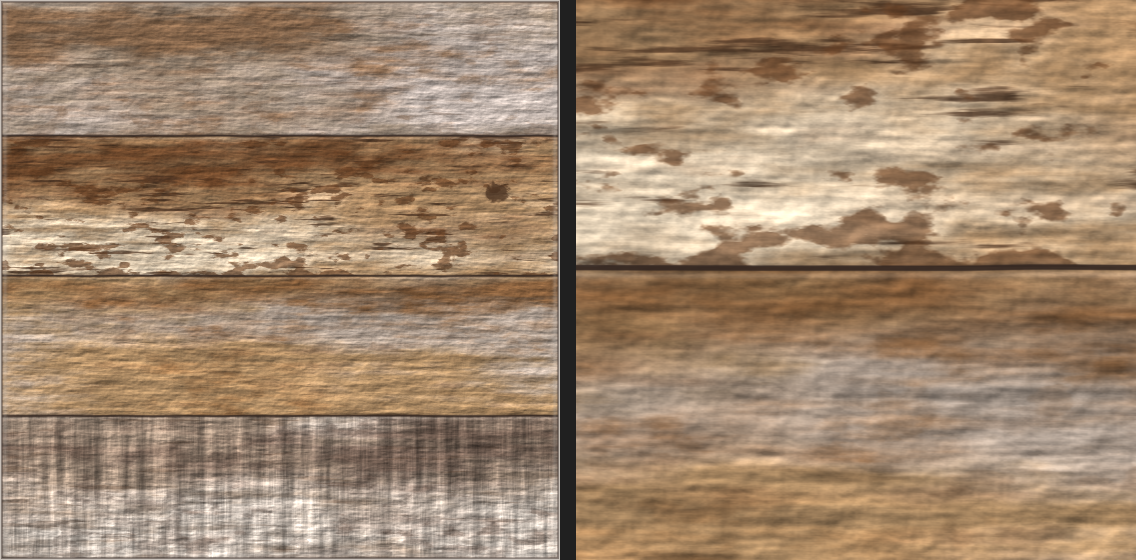
Left: the whole. Right: its middle third, enlarged.
Reproduce this texture procedurally as a WebGL 2 fragment shader.

```glsl
#version 300 es
precision highp float;
// Four weathered horizontal wood planks with stains, worn paint and dark seams.
uniform vec2 u_resolution;
out vec4 fragColor;

const float PLANKS = 4.0;
const float SEAM_OFFSET = 0.0075;
const float SEAM_HALF_WIDTH = 0.0016;
const float RIM_INSET = 0.0035;
const float RELIEF = 0.55;
const vec2 LIGHT_STEP = vec2(-0.0022, 0.0026);
const vec2 KNOT_CENTRE = vec2(0.885, 0.657);
const vec3 SEAM_COLOR = vec3(0.20, 0.15, 0.13);
const vec3 CRACK_COLOR = vec3(0.27, 0.18, 0.12);
const vec3 RIM_COLOR = vec3(0.80, 0.77, 0.74);

// Per plank, bottom to top
const vec3 BASE[4] = vec3[4](vec3(0.63, 0.55, 0.48), vec3(0.71, 0.57, 0.41),
                             vec3(0.69, 0.55, 0.40), vec3(0.68, 0.60, 0.52));
const vec3 STAIN[4] = vec3[4](vec3(0.36, 0.29, 0.25), vec3(0.46, 0.31, 0.18),
                              vec3(0.37, 0.23, 0.13), vec3(0.47, 0.35, 0.25));
const vec3 WORN[4] = vec3[4](vec3(0.80, 0.76, 0.72), vec3(0.70, 0.64, 0.59),
                             vec3(0.86, 0.79, 0.69), vec3(0.74, 0.69, 0.66));
// Stain height, stain spread, worn height, worn spread
const vec4 BANDS[4] = vec4[4](vec4(0.76, 0.24, 0.20, 0.30), vec4(0.88, 0.12, 0.68, 0.20),
                              vec4(0.84, 0.22, 0.18, 0.24), vec4(0.72, 0.30, 0.35, 0.45));
// Sideways lean of stain and of worn paint
const vec2 LEAN[4] = vec2[4](vec2(-0.2, 0.3), vec2(0.9, 1.4), vec2(-0.6, 0.3), vec2(-1.6, 1.2));
// Strength of cracks and of cross-cut saw marks
const vec2 WEAR[4] = vec2[4](vec2(0.4, 1.0), vec2(0.2, 0.12), vec2(1.0, 0.1), vec2(0.35, 0.15));

float hash(vec2 cell) {
  uvec2 q = uvec2(ivec2(cell)) * uvec2(1597334673u, 3812015801u);
  uint n = (q.x ^ q.y) * 1597334673u;
  n = (n ^ (n >> 15u)) * 2246822519u;
  return float((n ^ (n >> 13u)) >> 8u) / 16777216.0;
}

float noise(vec2 p) {
  vec2 i = floor(p), f = fract(p);
  f = f * f * (3.0 - 2.0 * f);
  return mix(mix(hash(i), hash(i + vec2(1, 0)), f.x),
             mix(hash(i + vec2(0, 1)), hash(i + vec2(1, 1)), f.x), f.y);
}

float fbm(vec2 p) {
  float sum = 0.0, gain = 0.516;
  for (int i = 0; i < 5; i++) {
    sum += gain * noise(p);
    p = p * 2.03 + vec2(13.7, 7.3);
    gain *= 0.5;
  }
  return sum;
}

float band(float v, float centre, float spread) {
  float t = (v - centre) / spread;
  return exp(-t * t);
}

// Bumpy surface with long fibres and cross-cut marks
float height(vec2 p, float sawMarks) {
  return 0.55 * fbm(p * vec2(34.0, 62.0)) + 0.35 * fbm(p * vec2(14.0, 120.0))
       + 0.22 * sawMarks * fbm(p * vec2(95.0, 9.0));
}

vec3 plankColor(vec2 uv, int id, float v) {
  vec2 p = uv + vec2(float(id) * 7.31, float(id) * 3.17);
  vec4 zone = BANDS[id];
  vec2 wear = WEAR[id];
  vec2 lean = max(1.0 + LEAN[id] * (uv.x - 0.5), 0.0);
  float cloud = fbm(p * vec2(4.0, 13.0));
  float grain = fbm(p * vec2(8.0, 85.0));
  float fleck = fbm(p * vec2(26.0, 60.0));
  float saw = fbm(p * vec2(75.0, 6.0));

  // Worn paint below, brown stain above
  float worn = 0.5 * fbm(p * vec2(3.0, 10.0) + 31.0) + 0.3 * grain + 0.2 * fleck;
  worn = smoothstep(0.46, 0.76, worn + 0.2 * lean.y * band(v, zone.z, zone.w));
  float stain = 0.45 * cloud + 0.35 * grain + 0.2 * fleck;
  stain = smoothstep(0.49, 0.82, stain + 0.19 * lean.x * band(v, zone.x, zone.y));
  vec3 color = mix(BASE[id], WORN[id], worn);
  color = mix(color, STAIN[id], stain * 0.9);

  // Fibres, saw marks, short cracks and flecks along the lower edge
  color *= 1.0 + 0.55 * (grain - 0.5) + 0.9 * wear.y * (saw - 0.5);
  float crack = smoothstep(0.64, 0.78, fbm(p * vec2(10.0, 115.0) + 57.0));
  color = mix(color, CRACK_COLOR, 0.75 * crack * wear.x);
  float chips = smoothstep(0.62, 0.72, fleck + 0.16 * exp(-v / 0.07));
  color = mix(color, STAIN[id], 0.65 * chips * wear.x);

  // Slanted light over the relief
  float slope = height(p, wear.y) - height(p + LIGHT_STEP, wear.y);
  return color * (1.0 + RELIEF * clamp(slope * 4.0, -0.6, 0.6));
}

void main() {
  vec2 uv = gl_FragCoord.xy / u_resolution;
  float px = 1.0 / min(u_resolution.x, u_resolution.y);
  float row = (uv.y - SEAM_OFFSET) * PLANKS;
  float id = clamp(floor(row), 0.0, PLANKS - 1.0);
  vec3 color = plankColor(uv, int(id), row - id);

  // Small broken knot
  vec2 k = (uv - KNOT_CENTRE) / vec2(0.022, 0.016);
  float knot = length(k) + 1.8 * (fbm(uv * vec2(50.0, 80.0)) - 0.5);
  color = mix(color, CRACK_COLOR, 0.75 * (1.0 - smoothstep(0.55, 1.0, knot)));

  // Seams with a soft shadow and a lit lower lip
  float nearest = clamp(round(row), 1.0, PLANKS - 1.0);
  float gap = (row - nearest) / PLANKS + 0.0012 * (noise(vec2(uv.x * 18.0, nearest)) - 0.5);
  color *= 1.0 - 0.22 * exp(-abs(gap) / 0.005);
  color += 0.10 * band(gap, -0.0045, 0.0018);
  float seam = 1.0 - smoothstep(SEAM_HALF_WIDTH - px, SEAM_HALF_WIDTH + px, abs(gap));
  color = mix(color, SEAM_COLOR, 0.88 * seam);

  // Outer bevel: pale rim and thin dark edge line
  vec2 toEdge = min(uv, 1.0 - uv);
  float edge = min(toEdge.x, toEdge.y);
  color = mix(color, RIM_COLOR, 0.25 * band(edge, 0.009, 0.004));
  color = mix(color, RIM_COLOR, 1.0 - smoothstep(RIM_INSET - px, RIM_INSET + px, edge));
  color = mix(color, SEAM_COLOR, 0.6 * band(edge, RIM_INSET, 0.0015));
  fragColor = vec4(clamp(color, 0.0, 1.0), 1.0);
}
```
